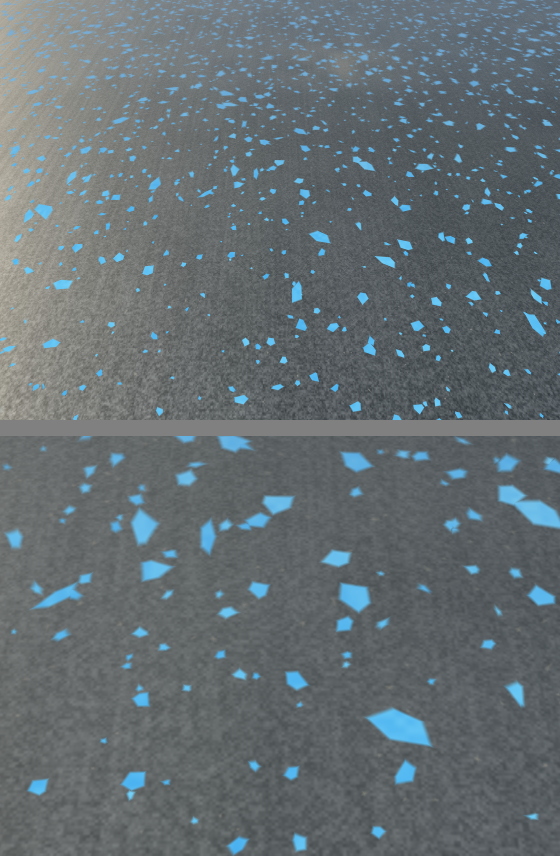
Top: the whole. Bottom: its middle third, enlarged.
This texture is drawn by a Shadertoy shader. Its source:

```glsl
// Dark rubber flooring with scattered blue chips, receding into soft-focus distance.

const float TAU = 6.2832;
const float HORIZON = 1.55;

const vec3 RUBBER = vec3(0.295, 0.325, 0.345);
const vec3 GLARE = vec3(0.68, 0.66, 0.61);
const vec3 HAZE = vec3(0.41, 0.47, 0.53);
const vec3 CHIP_DEEP = vec3(0.28, 0.69, 0.94);
const vec3 CHIP_LIGHT = vec3(0.46, 0.82, 0.97);
const vec3 CHIP_FAR = vec3(0.47, 0.68, 0.87);
const vec3 GRIT = vec3(0.68, 0.65, 0.58);

float hash(vec2 p) {
    return fract(sin(dot(p, vec2(127.1, 311.7))) * 43758.5453);
}

float noise(vec2 p) {
    vec2 i = floor(p);
    vec2 f = fract(p);
    f = f * f * (3.0 - 2.0 * f);
    float low = mix(hash(i), hash(i + vec2(1.0, 0.0)), f.x);
    float high = mix(hash(i + vec2(0.0, 1.0)), hash(i + vec2(1.0)), f.x);
    return mix(low, high, f.y);
}

// Irregular five-sided shard, turned and stretched at random
float shard(vec2 q, float radius, vec2 seed) {
    float turn = TAU * hash(seed + 3.7);
    float c = cos(turn);
    float s = sin(turn);
    q = mat2(c, -s, s, c) * q;
    float stretch = hash(seed + 8.3);
    q.x /= 1.0 + 1.1 * stretch * stretch;
    float d = -1.0;
    for (int i = 0; i < 5; i++) {
        float k = float(i);
        float angle = (k + 0.65 * hash(seed + k * 1.3)) * TAU / 5.0;
        float reach = radius * mix(0.55, 1.0, hash(seed - k * 2.1));
        d = max(d, dot(q, vec2(cos(angle), sin(angle))) - reach);
    }
    return d;
}

// Scattered shards: x is the nearest distance, y is that shard's tone
vec2 scatter(vec2 p, float cell, vec2 radii, float density, float seed) {
    vec2 base = floor(p / cell);
    vec2 nearest = vec2(1.0, 0.0);
    for (int y = -1; y <= 1; y++) {
        for (int x = -1; x <= 1; x++) {
            vec2 id = base + vec2(x, y);
            vec2 key = id + seed;
            float crowd = mix(0.55, 1.05, smoothstep(0.0, 1.5, id.y * cell));
            crowd *= 0.5 + noise(key * 0.45);
            if (hash(key + 5.9) > density * crowd) continue;
            vec2 center = id + vec2(hash(key), hash(key + 17.3));
            float size = hash(key + 31.1);
            float radius = mix(radii.x, radii.y, size * size);
            float d = shard(p / cell - center, radius, key) * cell;
            if (d < nearest.x) nearest = vec2(d, hash(key + 41.7));
        }
    }
    return nearest;
}

float coverage(float d, float softness) {
    return 1.0 - smoothstep(-softness, softness, d);
}

// Rubber lit from the left, with haze, streaks and a dusty patch
vec3 floorColor(vec2 uv, float aspect, vec2 ground, float depth) {
    float x = uv.x / aspect;
    float glare = exp(-3.3 * x) * mix(0.85, 1.0, smoothstep(0.0, 0.4, uv.y));
    vec3 color = mix(RUBBER, HAZE, 0.7 * smoothstep(0.62, 1.05, uv.y));
    color = mix(color, GLARE, glare);

    vec2 patchOffset = (vec2(x, uv.y) - vec2(0.6, 0.85)) / vec2(0.1, 0.05);
    float dust = exp(-dot(patchOffset, patchOffset)) * noise(ground * 9.0);
    color = mix(color, GRIT, 0.4 * dust);

    float streak = noise(ground * vec2(95.0, 2.5)) - 0.5;
    float mottling = noise(ground * 7.0) - 0.5;
    float fine = noise(ground * 290.0) + noise(ground * 150.0 + 9.0) - 1.0;
    color += streak * (0.025 + 0.07 * glare) / depth;
    color += 0.03 * mottling + 0.13 * fine / (depth * depth);
    return color;
}

void mainImage(out vec4 fragColor, in vec2 fragCoord) {
    vec2 uv = fragCoord / iResolution.y;
    float aspect = iResolution.x / iResolution.y;

    // Project the canvas onto the ground plane
    float depth = HORIZON / (HORIZON - uv.y);
    vec2 ground = vec2((uv.x - 0.5 * aspect) * depth, 0.85 * HORIZON * (depth - 1.0));

    // Focus softens with distance
    float far = smoothstep(0.4, 1.0, uv.y);
    float blur = max(mix(0.0014, 0.0028, far), 0.6 / iResolution.y);
    float softness = blur * depth * sqrt(depth);

    vec3 color = floorColor(uv, aspect, ground, depth);

    // Tiny pale grit
    vec2 grit = scatter(ground, 0.045, vec2(0.02, 0.06), 0.4, 71.0);
    color = mix(color, GRIT, 0.6 * coverage(grit.x, softness) / depth);

    // Large and small blue chips
    vec2 large = scatter(ground, 0.085, vec2(0.09, 0.26), 0.95, 13.0);
    vec2 small = scatter(ground, 0.055, vec2(0.06, 0.16), 0.5, 47.0);
    vec2 chip = large.x < small.x ? large : small;
    float sheen = 0.6 * chip.y + 0.4 * noise(ground * 90.0);
    vec3 blue = mix(CHIP_DEEP, CHIP_LIGHT, sheen);
    blue = mix(blue, CHIP_FAR, 0.85 * far);
    color = mix(color, blue, coverage(chip.x, softness) * mix(1.0, 0.85, far));

    fragColor = vec4(clamp(color, 0.0, 1.0), 1.0);
}
```
